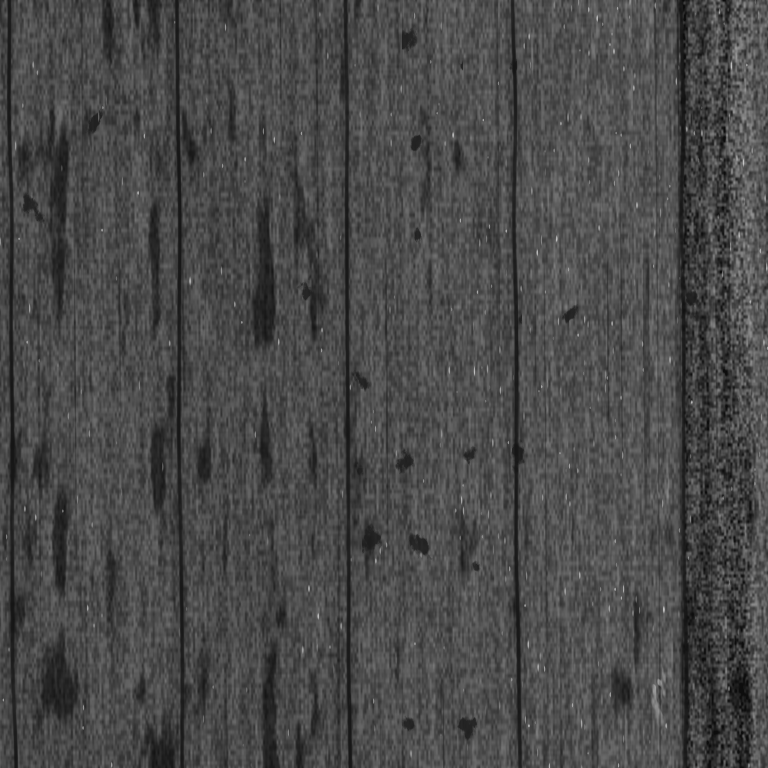
A WebGL 2 fragment shader for this texture:

```glsl
#version 300 es
precision highp float;

uniform vec2 u_resolution;
out vec4 fragColor;

const float BOARD_WIDTH = 0.2188;

float hash(vec2 p) {
    vec3 q = fract(p.xyx * 0.1031);
    q += dot(q, q.yzx + 33.33);
    return fract((q.x + q.y) * q.z);
}

float noise(vec2 p) {
    vec2 cell = floor(p), f = fract(p);
    f = f * f * (3.0 - 2.0 * f);
    float low = mix(hash(cell), hash(cell + vec2(1, 0)), f.x);
    float high = mix(hash(cell + vec2(0, 1)), hash(cell + vec2(1, 1)), f.x);
    return mix(low, high, f.y);
}

float fbm(vec2 p) {
    float sum = 0.0, amplitude = 0.5;
    for (int i = 0; i < 4; i++) {
        sum += amplitude * noise(p);
        p = p * 2.03 + 17.3;
        amplitude *= 0.5;
    }
    return sum;
}

float band(float x, float center, float width) {
    float d = (x - center) / width;
    return exp(-d * d);
}

// Fine fibres running along the boards
float woodGrain(vec2 p) {
    float grain = (noise(p * vec2(130, 2.5) + 40.0) - 0.5) * 0.05;
    grain += (noise(p * vec2(320, 14) + 9.0) - 0.5) * 0.09;
    grain += (noise(p * vec2(400, 150) + 3.0) - 0.5) * 0.16;
    grain += (noise(p * vec2(40, 300) + 70.0) - 0.5) * 0.03;
    return grain;
}

// Blotchy dark weathering gathered in columns
float weathering(vec2 p) {
    float columns = 0.85 * band(p.x, 0.065, 0.012) + 0.5 * band(p.x, 0.133, 0.016)
                  + 0.8 * band(p.x, 0.188, 0.012) + 1.1 * band(p.x, 0.331, 0.011)
                  + 0.45 * band(p.x, 0.785, 0.01);
    float bias = mix(0.02, -0.07, smoothstep(0.38, 0.48, p.x));
    float patches = (noise(p * vec2(9, 5) + 5.0) - 0.5) * 0.16;
    float n = fbm(p * vec2(48, 10) + 21.0);
    return smoothstep(0.58, 0.78, n + 0.2 * columns + bias + patches);
}

// Ragged small knots, most frequent on the middle board
float knots(vec2 p) {
    vec2 size = vec2(0.07, 0.11), cell = floor(p / size);
    float chance = mix(0.07, 0.55, band(p.x, 0.54, 0.09));
    if (hash(cell + 61.0) > chance) return 0.0;
    vec2 jitter = vec2(hash(cell + 13.0), hash(cell + 29.0));
    vec2 d = p - (cell + 0.3 + 0.4 * jitter) * size;
    d.x += d.y * (hash(cell + 47.0) - 0.5) * 1.2;
    vec2 radius = mix(vec2(0.005, 0.009), vec2(0.011, 0.016), hash(cell + 83.0));
    float ragged = (fbm(p * vec2(110, 70)) - 0.47) * 2.6;
    return smoothstep(1.2, 0.5, length(d / radius) + ragged);
}

// Sparse pale slivers
float flecks(vec2 p) {
    float sum = 0.0;
    for (int i = 0; i < 3; i++) {
        vec2 q = p * vec2(100, 36) + float(i) * vec2(31.4, 17.7);
        vec2 cell = floor(q);
        vec2 center = 0.3 + 0.4 * vec2(hash(cell + 5.0), hash(cell + 11.0));
        vec2 radius = vec2(0.15, mix(0.08, 0.3, hash(cell + 19.0)));
        float chance = mix(0.015, 0.06, smoothstep(0.4, 0.75, p.x));
        float shown = step(hash(cell + 37.0), chance);
        float strength = mix(0.08, 0.36, hash(cell + 53.0));
        sum += shown * strength * smoothstep(1.0, 0.3, length((fract(q) - center) / radius));
    }
    return sum;
}

void main() {
    vec2 uv = gl_FragCoord.xy / u_resolution;
    vec2 p = vec2(uv.x + 0.007 * uv.y - 0.019, uv.y);

    float tone = 0.3 + 0.025 * smoothstep(0.4, 0.75, p.x) + woodGrain(p);
    tone += 0.07 * smoothstep(0.72, 1.0, noise(p * vec2(260, 45))) * smoothstep(0.3, 0.7, p.x);

    // Coarse, torn surface of the last board
    float rough = smoothstep(0.868, 0.877, p.x);
    float fibre = noise(vec2(p.x * 75.0 + 0.8 * noise(p * vec2(12, 5)), p.y * 1.3));
    float speckle = noise(p * vec2(330, 240) + 8.0) - 0.5;
    float torn = (fibre - 0.58) * 0.2 + speckle * mix(0.08, 0.4, noise(vec2(p.x * 42.0, 3.5)));
    tone += rough * (torn - 0.03 - 0.1 * exp(-abs(p.x - 0.877) / 0.014));

    // Hairline cracks, stains and knots
    float crack = smoothstep(0.84, 0.97, noise(p * vec2(170, 1.8) + 90.0));
    tone *= 1.0 - 0.28 * crack;
    tone *= 1.0 - 0.55 * weathering(p);
    tone = mix(tone, 0.11, 0.85 * knots(p));

    // Pale slivers and a scuffed patch
    tone += flecks(p);
    float scuff = band(p.x, 0.84, 0.01) * band(p.y, 0.1, 0.04);
    tone += 0.3 * scuff * smoothstep(0.6, 0.85, noise(vec2(p.x * 150.0, p.y * 95.0 + p.x * 60.0)));

    // Dark gaps between boards
    float wobble = (noise(vec2(p.y * 7.0, floor(p.x / BOARD_WIDTH + 0.5) * 9.0)) - 0.5) * 0.004;
    float gap = abs((fract(p.x / BOARD_WIDTH + 0.5) - 0.5) * BOARD_WIDTH + wobble);
    tone *= 1.0 - 0.25 * exp(-gap / 0.005);
    float depth = mix(0.6, 0.95, noise(p * vec2(5, 9) + 2.0));
    tone = mix(tone, 0.08, depth * smoothstep(0.0036, 0.001, gap));

    fragColor = vec4(vec3(clamp(tone, 0.05, 0.8)), 1.0);
}
```
